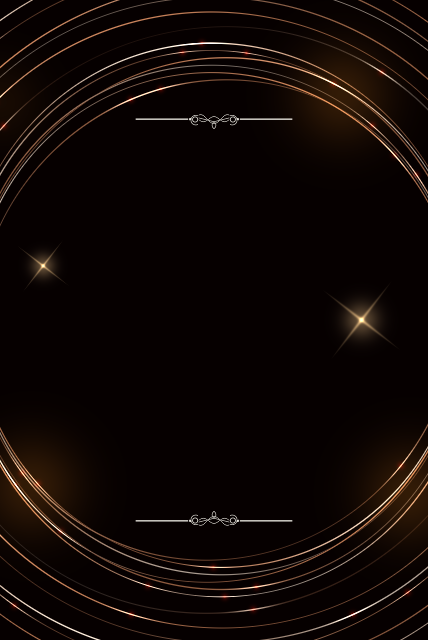
Write a Shadertoy shader that draws this background.

```glsl
// Copper light rings on black with warm glows, two stars and paired scroll dividers.
#define BACKDROP vec3(0.022, 0.0, 0.0)
#define COPPER vec3(0.78, 0.52, 0.36)
#define IVORY vec3(1.0, 0.95, 0.88)
#define EMBER vec3(0.75, 0.09, 0.03)
#define AMBER vec3(0.175, 0.105, 0.025)
#define RING_COUNT 12
#define INNER_COUNT 6
#define INNER_RADIUS 0.375
#define OUTER_RADIUS 0.458
#define RING_WIDTH 0.00095
#define DIVIDER_Y 0.3138

const float PI = 3.14159;

float hash(float n) {
    return fract(sin(n * 127.1 + 11.7) * 43758.5453);
}

// Antialiased coverage of a line with the given half width
float stroke(float dist, float halfWidth) {
    return clamp((halfWidth - abs(dist)) * iResolution.y + 0.5, 0.0, 1.0);
}

float gaussian(float dist, float radius) {
    float t = dist / radius;
    return exp(-t * t);
}

// Rings spread at top and bottom, and cross along the diagonals
float ringRadius(int index, float angle) {
    float i = float(index);
    float s = sin(angle);
    float skew = 0.008 * cos(2.1 * i) * sin(2.0 * angle);
    float inner = INNER_RADIUS + i * (0.0052 + 0.0063 * s * s);
    float outer = OUTER_RADIUS + (i - float(INNER_COUNT)) * 0.0232;
    return (index < INNER_COUNT ? inner : outer) + skew;
}

vec3 lightRings(vec2 p) {
    vec3 light = vec3(0.0);
    float angle = atan(p.y, p.x);
    for (int i = 0; i < RING_COUNT; i++) {
        float id = float(i);
        float offset = length(p) - ringRadius(i, angle);

        // Width and metallic shading vary along each ring
        float wave = 0.5 + 0.5 * sin(3.0 * angle + 2.7 * id + 2.0);
        float line = stroke(offset, RING_WIDTH * mix(0.65, 1.1, wave));
        float strength = (0.85 - 0.15 * cos(PI * id)) * mix(0.55, 1.0, wave);
        float sheen = pow(0.5 + 0.5 * sin(2.0 * angle + 1.9 * id + 1.0), 3.0);
        if (i == INNER_COUNT) strength *= 0.35;
        light = max(light, line * strength * mix(COPPER, IVORY, sheen));

        // Embers and hot stretches, alternating between top and bottom
        for (int k = 0; k < 3; k++) {
            float seed = id * 3.0 + float(k);
            float side = mod(seed, 2.0) < 0.5 ? 1.0 : -1.0;
            float a = side * (PI * 0.5 + (hash(seed) - 0.5) * 1.9);
            float d = length(p - ringRadius(i, a) * vec2(cos(a), sin(a)));
            light += EMBER * (0.3 * gaussian(d, 0.0055) + 0.4 * gaussian(d, 0.0017));
            light += IVORY * line * 0.65 * gaussian(d, 0.03);
        }
    }
    return light;
}

// Soft round halo with two tapered diagonal rays
vec3 star(vec2 p, float size) {
    vec2 axis = vec2(0.79, -0.613);
    vec2 q = abs(vec2(dot(p, axis), dot(p, vec2(-axis.y, axis.x))));
    vec2 taper = max(1.0 - q / size, 0.0);
    vec2 across = q.yx / (size * (0.008 + 0.026 * taper));
    vec2 rays = taper * exp(-across * across);
    float d = length(p);
    vec3 halo = vec3(0.36, 0.30, 0.21) * gaussian(d, size * 0.34);
    vec3 core = vec3(0.45, 0.38, 0.25) * gaussian(d, size * 0.06);
    return halo + core + vec3(0.42, 0.35, 0.24) * (rays.x + rays.y);
}

// Mirrored rules, scrolls and a leaf that points to the centre
float divider(vec2 p) {
    vec2 q = vec2(abs(p.x), DIVIDER_Y - abs(p.y));
    float thin = 0.0005;
    float rule = stroke(q.y, 0.0011) * stroke(q.x - 0.0814, 0.041);
    float bead = stroke(length(q - vec2(0.0372, 0.0)), 0.0019);

    vec2 s = q - vec2(0.0285, 0.0015);
    float curl = stroke(length(s) - 0.0075, thin) * step(-0.004, s.x);
    curl = max(curl, stroke(length(s - vec2(0.001, -0.001)) - 0.004, 0.0006));

    float span = 1.0 - smoothstep(0.023, 0.025, q.x);
    float sweep = stroke(q.y - 0.007 * cos(q.x * 150.0), thin);
    sweep = max(sweep, stroke(q.y + 0.004 * cos(q.x * 190.0), thin));
    sweep = max(sweep, stroke(q.y - 0.004 + 0.25 * q.x, thin));

    float leaf = length(vec2(q.x + 0.0035, q.y - 0.0095)) - 0.0064;
    return max(max(rule, bead), max(max(curl, sweep * span), stroke(leaf, thin)));
}

void mainImage(out vec4 fragColor, in vec2 fragCoord) {
    // Canvas height is one unit, with zero at the centre
    vec2 p = (fragCoord - 0.5 * iResolution.xy) / iResolution.y;
    vec3 color = BACKDROP;

    // Warm haze behind the rings
    color += AMBER * gaussian(length(p - vec2(0.20, 0.352)), 0.075);
    color += AMBER * gaussian(length(p - vec2(-0.285, -0.26)), 0.075);
    color += AMBER * gaussian(length(p - vec2(0.305, -0.27)), 0.075);
    color += AMBER * 0.4 * gaussian(length(p - vec2(-0.333, 0.34)), 0.065);

    // Rings sit slightly right of the middle
    color += lightRings(p - vec2(0.004, 0.0));
    color += star(p - vec2(-0.267, 0.0846), 0.052);
    color += star(p - vec2(0.2305, 0.0), 0.077);
    color = mix(color, vec3(0.88, 0.87, 0.84), divider(p));

    fragColor = vec4(clamp(color, 0.0, 1.0), 1.0);
}
```
